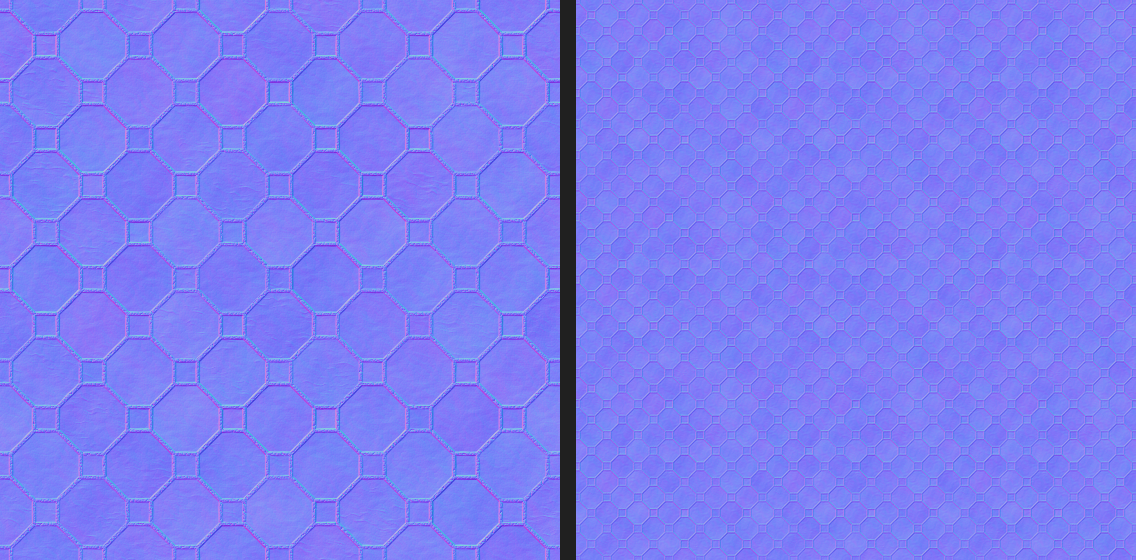
Left, the tile; right, the same tile 3 across and 3 down.
A three.js fragment shader for this texture map:

```glsl
#define REPEATS 6.0
#define OCTAGON_FLAT 0.355
#define OCTAGON_DIAGONAL 0.333
#define SQUARE_HALF 0.108
#define BEVEL 0.009
#define RELIEF 0.0095
#define LEAN 0.11
#define SWAY 0.035
#define TILE_GRAIN 0.0011
#define GROUT_GRAIN 0.008
#define STREAK_DEPTH 0.0022
#define SAMPLE_STEP 0.0009

varying vec2 vUv;

const float TAU = 6.2831853;

struct Tile {
  vec2 id;
  float edge;
};

float hash(vec2 p) {
  return fract(sin(dot(p, vec2(127.1, 311.7))) * 4375.85);
}

vec2 hash2(vec2 p) {
  return vec2(hash(p), hash(p + 41.3));
}

// Squared distance to the nearest scattered point, wrapping at period
float cellular(vec2 p, vec2 period) {
  vec2 cell = floor(p);
  vec2 f = p - cell;
  float nearest = 1.0;
  for (int y = -1; y <= 1; y++) {
    for (int x = -1; x <= 1; x++) {
      vec2 o = vec2(float(x), float(y));
      vec2 r = o + hash2(mod(cell + o, period)) - f;
      nearest = min(nearest, dot(r, r));
    }
  }
  return nearest;
}

// Layered sines with whole frequencies, warped by each other
float undulation(vec2 uv) {
  vec2 a = TAU * uv;
  float warp = 1.4 * sin(dot(a, vec2(7.0, 11.0))) + sin(dot(a, vec2(-13.0, 9.0)));
  return sin(dot(a, vec2(17.0, 6.0)) + warp)
       + 0.6 * sin(dot(a, vec2(-11.0, 23.0)) + 1.7 * warp)
       + 0.35 * sin(dot(a, vec2(37.0, 29.0)) - 2.0 * warp);
}

// Nearest point of a lattice with a second point in each cell centre
vec2 nearestCentre(vec2 p) {
  vec2 corner = floor(p + 0.5);
  vec2 middle = floor(p) + 0.5;
  return distance(p, corner) < distance(p, middle) ? corner : middle;
}

// Octagons and squares alternate in both directions
Tile findTile(vec2 uv) {
  vec2 p = uv * REPEATS + vec2(0.008, -0.012);
  vec2 shifted = p + vec2(0.5, 0.0);
  vec2 octCentre = nearestCentre(shifted);
  vec2 sqCentre = nearestCentre(p);
  vec2 o = abs(shifted - octCentre);
  vec2 s = abs(p - sqCentre);
  float octEdge = max(max(o.x, o.y) - OCTAGON_FLAT, (o.x + o.y) * 0.70711 - OCTAGON_DIAGONAL);
  float sqEdge = max(s.x, s.y) - SQUARE_HALF;
  if (sqEdge < octEdge) return Tile(mod(sqCentre, REPEATS) + 17.3, sqEdge);
  return Tile(mod(octCentre, REPEATS) + 3.1, octEdge);
}

// Height in units of one repeat
float surfaceHeight(vec2 uv) {
  Tile t = findTile(uv);
  vec2 tileUv = uv + hash2(t.id);
  float fine = cellular(uv * 250.0, vec2(250.0));
  float coarse = cellular(tileUv * 110.0, vec2(110.0));
  float waves = undulation(tileUv);

  // Slightly chipped outline
  float d = t.edge + 0.005 * (fine - 0.25) + 0.0008 * waves;
  float tileMask = 1.0 - smoothstep(-BEVEL, BEVEL, d);

  // Fine trowel streaks, strong on some tiles only
  vec2 streakUv = vec2(26.0 * tileUv.x, 170.0 * tileUv.y + 16.0 * tileUv.x);
  streakUv.y += 0.35 * waves;
  float streak = cellular(streakUv, vec2(26.0, 170.0));
  float streaked = 0.2 + smoothstep(0.5, 1.0, hash(t.id + 7.7))
                 * smoothstep(-0.5, 1.2, undulation(tileUv.yx));

  float tile = RELIEF * mix(0.4, 1.1, hash(t.id + 5.9));
  tile += 0.0011 * waves + TILE_GRAIN * (fine + coarse);
  tile -= STREAK_DEPTH * streaked * smoothstep(0.1, 0.7, streak);
  float grout = GROUT_GRAIN * (fine - 0.3);
  return mix(grout, tile, tileMask);
}

// Broad slope: each tile leans its own way and bends gently
vec2 broadSlope(vec2 uv) {
  Tile t = findTile(uv);
  vec2 rnd = hash2(t.id);
  vec2 a = TAU * (uv + rnd);
  vec2 sway = vec2(sin(dot(a, vec2(5.0, 3.0)) + sin(9.0 * a.y)),
                   sin(dot(a, vec2(-4.0, 6.0)) + sin(8.0 * a.x)));
  return (LEAN * (rnd - 0.5) + SWAY * sway) * (1.0 - smoothstep(-BEVEL, BEVEL, t.edge));
}

void main() {
  vec2 dx = vec2(SAMPLE_STEP, 0.0);
  vec2 dy = dx.yx;
  vec2 slope = vec2(surfaceHeight(vUv + dx) - surfaceHeight(vUv - dx),
                    surfaceHeight(vUv + dy) - surfaceHeight(vUv - dy));
  slope = slope / (2.0 * SAMPLE_STEP * REPEATS) + broadSlope(vUv);

  // Tangent-space normal with green pointing down
  vec3 normal = normalize(vec3(-slope.x, slope.y, 1.0));
  gl_FragColor = vec4(vec2(0.495, 0.497) + 0.5 * normal.xy, 0.5 + 0.472 * normal.z, 1.0);
}
```
